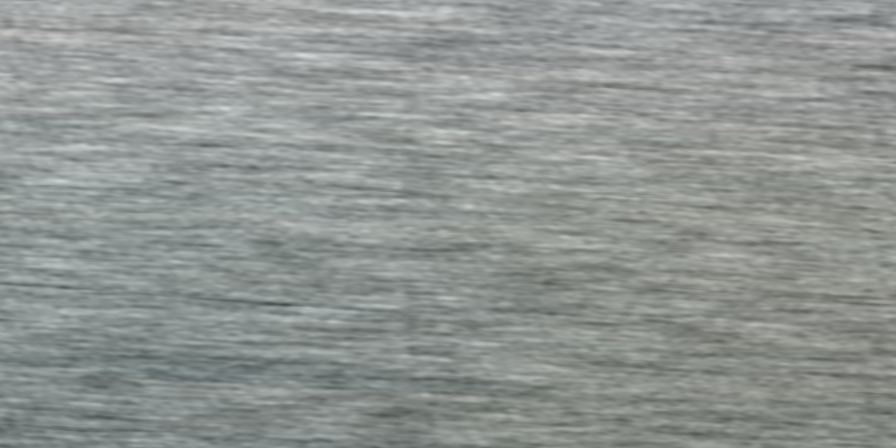
Reproduce this texture procedurally as a Shadertoy shader.

```glsl
// Brushed grey-green wood grain: fine, slightly falling streaks under a soft light.

vec3 hash3(vec2 cell) {
    vec3 q = fract(cell.xyx * vec3(0.1031, 0.1030, 0.0973));
    q += dot(q, q.yxz + 33.33);
    return fract((q.xxy + q.yzz) * q.zyx);
}

// Cellular noise: each cell scatters one soft light or dark spot
float spots(vec2 p) {
    vec2 cell = floor(p);
    float sum = 0.0;
    for (int j = -1; j <= 1; j++) {
        for (int i = -1; i <= 1; i++) {
            vec2 id = cell + vec2(i, j);
            vec3 rnd = hash3(id + 57.0);
            vec2 d = p - id - rnd.xy;
            float falloff = max(0.0, 1.0 - dot(d, d));
            sum += (2.0 * rnd.z - 1.0) * falloff * falloff;
        }
    }
    return sum;
}

// Long thin line through a point, fading out at both ends
float crease(vec2 p, vec2 center, float halfLength, float width) {
    vec2 d = p - center;
    d.y += 0.066 * d.x + 0.003 * sin(5.0 * d.x);
    float body = exp(-d.y * d.y / (width * width));
    return body * (1.0 - smoothstep(0.3, 1.0, abs(d.x) / halfLength));
}

void mainImage(out vec4 fragColor, in vec2 fragCoord) {
    vec2 p = fragCoord / iResolution.y;

    // Grain direction: tilted down to the right, gently wavering
    vec2 g = p;
    g.y += 0.048 * p.x + 0.003 * sin(2.3 * p.x + 5.0 * p.y)
         + 0.001 * sin(7.0 * p.x - 11.0 * p.y);

    // Overall light: pale at the top left, dim at the bottom
    float tone = 0.517 + 0.122 * p.y - 0.035 * (p.x - 1.0) * p.y;

    // Streaks from broad bands to fine fibres
    float bands = spots(g * vec2(0.6, 12.0) + 3.0);
    float strands = spots(g * vec2(1.4, 44.0) + 11.0);
    tone += 0.010 * bands + 0.022 * strands;
    tone += 0.054 * spots(g * vec2(5.5, 85.0) + 23.0);
    tone += 0.074 * spots(g * vec2(12.0, 128.0) + 41.0);
    tone += 0.054 * spots(g * vec2(48.0, 140.0) + 71.0);

    // Sparse dark pores
    float pores = spots(g * vec2(5.0, 90.0) + 97.0);
    tone -= 0.05 * smoothstep(0.6, 1.1, pores);

    // A pale ridge and a few dark creases
    tone += 0.06 * crease(p, vec2(1.4, 0.757), 0.75, 0.004);
    tone -= 0.11 * crease(p, vec2(0.4, 0.338), 0.85, 0.004);
    tone += 0.05 * crease(p, vec2(0.4, 0.350), 0.80, 0.005);
    tone -= 0.06 * crease(p, vec2(0.3, 0.430), 0.70, 0.005);
    tone -= 0.04 * crease(p, vec2(0.7, 0.170), 0.90, 0.007);

    // Tint: teal low and left, warm to the right, neutral at the top
    vec3 teal = vec3(-0.026, 0.010, 0.004);
    vec3 warm = vec3(-0.005, 0.008, -0.014);
    vec3 neutral = vec3(-0.004, 0.004, 0.003);
    float warmth = smoothstep(0.3, 1.7, p.x + 0.15 * bands);
    vec3 tint = mix(mix(teal, warm, warmth), neutral, smoothstep(0.45, 1.0, p.y));
    tint += vec3(0.006, 0.0, -0.003) * strands;

    fragColor = vec4(clamp(vec3(tone) + tint, 0.0, 1.0), 1.0);
}
```
